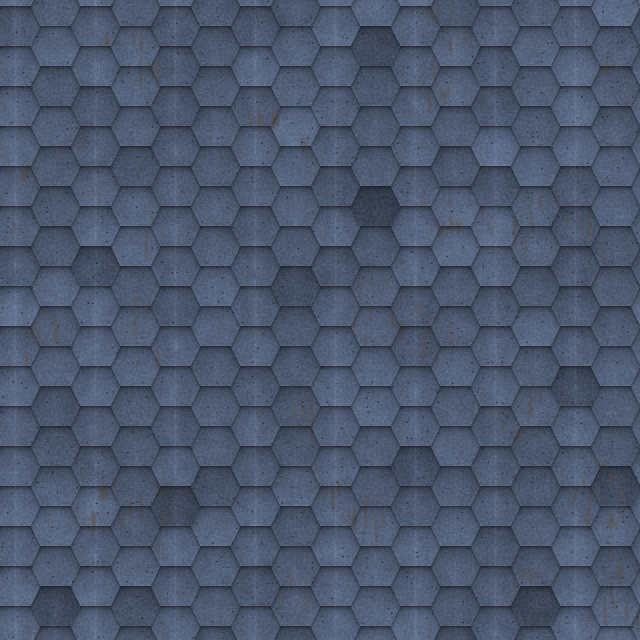
A Shadertoy shader for this texture:

```glsl
// Slate-blue hexagonal roof shingles: 16 columns by 16 rows, odd columns half a row down.
// Each shingle is a hexagon cell shaded by its distances to the covering edges above and
// to its own lower rim; wrapped gradient noise adds grain, mottling and rust streaks.

const float REPEATS = 16.0;                 // columns and rows across the canvas
const vec2 ORIGIN = vec2(0.39, 0.348);      // centre of the first shingle, in cells
const float HALF_WIDTH = 0.625;             // half width of a shingle at its middle
const float SIDE_SLOPE = 0.5;               // narrowing towards top and bottom
const float RIM_WIDTH = 0.028;              // light worn edge
const float RIM_GAIN = 0.13;
const float TONE_SPREAD = 0.15;             // brightness variation between shingles
const float GRAIN_GAIN = 0.20;
const float RUST_GAIN = 0.30;
const vec3 SLATE = vec3(0.325, 0.378, 0.477);
const vec3 SHADOW = vec3(0.070, 0.075, 0.085);
const vec3 RUST = vec3(0.36, 0.32, 0.29);
const vec3 PIT = vec3(0.13, 0.14, 0.17);
const vec3 GRANULE = vec3(0.50, 0.56, 0.65);
const int SAMPLES = 3;                      // antialiasing grid per axis

float hash(vec2 cell, float seed) {
    vec3 q = fract((cell.xyx + seed * 17.3) * vec3(0.1031, 0.1030, 0.0973));
    q += dot(q, q.yzx + 33.33);
    return fract((q.x + q.y) * q.z);
}

float cornerGradient(vec2 cell, vec2 offset, vec2 period, float seed) {
    float angle = 6.28319 * hash(mod(cell, period), seed);
    return dot(vec2(cos(angle), sin(angle)), offset);
}

// Gradient noise that wraps after a whole number of cells
float noise(vec2 uv, vec2 period, float seed) {
    vec2 p = uv * period, i = floor(p), f = p - i;
    vec2 u = f * f * f * (f * (f * 6.0 - 15.0) + 10.0);
    vec2 e = vec2(1.0, 0.0);
    float low = mix(cornerGradient(i, f, period, seed),
                    cornerGradient(i + e, f - e, period, seed), u.x);
    float high = mix(cornerGradient(i + e.yx, f - e.yx, period, seed),
                     cornerGradient(i + 1.0, f - 1.0, period, seed), u.x);
    return mix(low, high, u.y);
}

// Scattered round dots, one at most per grid cell
float dots(vec2 uv, float count, float density, float radius, float seed) {
    vec2 p = uv * count, cell = mod(floor(p), count);
    vec2 centre = 0.3 + 0.4 * vec2(hash(cell, seed), hash(cell, seed + 1.0));
    float size = radius * (0.6 + 0.4 * hash(cell, seed + 2.0));
    float present = step(hash(cell, seed + 3.0), density);
    return present * smoothstep(size, size * 0.5, length(fract(p) - centre));
}

// Local position in the shingle (xy) and its column and row (zw)
vec4 findShingle(vec2 p) {
    vec4 nearest = vec4(0.0);
    float best = 9.0;
    for (int k = 0; k < 2; k++) {
        float column = floor(p.x) + float(k);
        float shift = 0.5 * mod(column, 2.0);
        float row = floor(p.y - shift + 0.5);
        vec2 local = p - vec2(column, row + shift);
        float reach = abs(local.x) + SIDE_SLOPE * abs(local.y);
        if (reach < best) {
            best = reach;
            nearest = vec4(local, column, row);
        }
    }
    return nearest;
}

vec3 roof(vec2 uv) {
    vec4 shingle = findShingle(uv * REPEATS - ORIGIN);
    vec2 local = shingle.xy, id = mod(shingle.zw, REPEATS);

    // Distances to the covering edges and to the shingle's own edges
    float sideScale = inversesqrt(1.0 + SIDE_SLOPE * SIDE_SLOPE);
    float side = HALF_WIDTH - abs(local.x);
    float upperSide = max((side - SIDE_SLOPE * local.y) * sideScale, 0.0);
    float lowerSide = max((side + SIDE_SLOPE * local.y) * sideScale, 0.0);
    float top = 0.5 - local.y;
    float ownEdge = min(local.y + 0.5, lowerSide);

    // Tone of each shingle, with a few distinctly dark or pale ones
    float oddity = hash(id, 5.0);
    float tone = 1.0 + TONE_SPREAD * (hash(id, 2.0) - 0.5);
    tone += 0.11 * step(oddity, 0.05) - 0.19 * step(0.94, oddity);

    // Mottling and grain
    tone += 0.10 * noise(uv, vec2(6.0), 11.0) + 0.10 * noise(uv, vec2(40.0), 12.0);
    tone += GRAIN_GAIN * (noise(uv, vec2(320.0), 13.0) + 0.5 * noise(uv, vec2(170.0), 14.0));

    // Pale vertical ridge, stronger on even columns
    float ridge = 0.10 * exp(-pow(local.x / 0.022, 2.0)) + 0.07 * exp(-pow(local.x / 0.16, 2.0));
    ridge *= mix(1.0, 0.3, mod(id.x, 2.0));
    tone += ridge * (0.9 + 0.9 * noise(uv, vec2(32.0, 64.0), 15.0));
    tone += RIM_GAIN * smoothstep(RIM_WIDTH, 0.0, ownEdge);
    vec3 color = SLATE * tone;

    // Wear: rust streaks, pale granules and dark pits
    float streak = smoothstep(0.12, 0.5, noise(uv, vec2(120.0, 24.0), 21.0));
    streak *= smoothstep(0.05, 0.4, noise(uv, vec2(11.0, 7.0), 22.0));
    color = mix(color, RUST, RUST_GAIN * 2.0 * streak);
    color = mix(color, GRANULE, 0.40 * dots(uv, 240.0, 0.16, 0.30, 31.0));
    color = mix(color, PIT, 0.75 * dots(uv, 128.0, 0.08, 0.24, 41.0));

    // Contact and soft shadows below the covering edges
    float light = 1.0 - 0.48 * exp(-top / 0.05) - 0.27 * exp(-top / 0.28);
    light *= 1.0 - 0.40 * exp(-upperSide / 0.035) - 0.13 * exp(-upperSide / 0.15);
    return mix(SHADOW, color, light);
}

void mainImage(out vec4 fragColor, in vec2 fragCoord) {
    vec3 sum = vec3(0.0);
    for (int k = 0; k < SAMPLES * SAMPLES; k++) {
        vec2 jitter = (vec2(k % SAMPLES, k / SAMPLES) + 0.5) / float(SAMPLES) - 0.5;
        sum += roof((fragCoord + jitter) / iResolution.xy);
    }
    fragColor = vec4(sum / float(SAMPLES * SAMPLES), 1.0);
}
```
